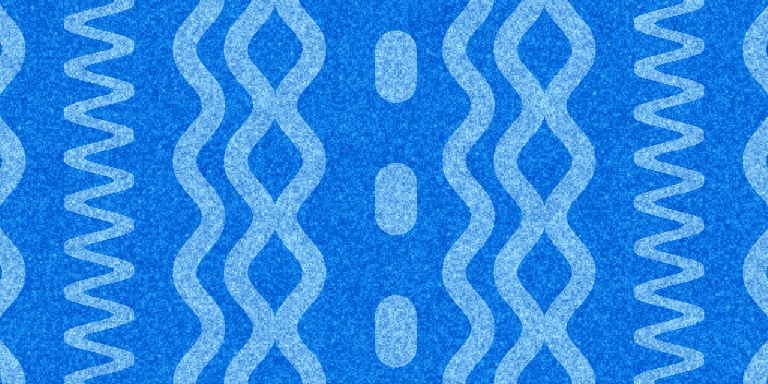
Reproduce this pattern procedurally as a WebGL 1 fragment shader.

```glsl
precision highp float;
// Woven-look stripes on grainy blue: zigzags, wavy lines, linked chains and pills.

uniform vec2 u_resolution;

// Lengths are in design units: the canvas is 384 units tall.
const float CANVAS_HEIGHT = 384.0;
const float TAU = 6.2831853;

// Stripe layout within one horizontal repeat
const float TILE_WIDTH = 570.0;
const float ZIGZAG_X = 99.0;
const float WAVY_X = 199.0;
const float CHAIN_X = 275.0;
const float PILL_X = 396.0;
const float GROUP_STEP = 269.5;   // offset of the second wavy line and chain

// Wavy lines and chains
const float WAVE_PERIOD = 111.5;
const float WAVE_CREST_Y = 334.5;
const float WAVE_AMPLITUDE = 14.5;
const float WAVE_HALF_WIDTH = 11.7;
const float CHAIN_SPREAD = 24.7;

// Zigzags
const float ZIGZAG_PERIOD = 44.8;
const float ZIGZAG_CREST_Y = 24.5;
const float ZIGZAG_AMPLITUDE = 25.0;
const float ZIGZAG_HALF_WIDTH = 10.0;
const float ZIGZAG_THINNING = 0.25;

// Pills
const float PILL_PERIOD = 132.3;
const float PILL_CENTER_Y = 185.0;
const float PILL_RADIUS = 21.0;
const float PILL_HALF_CORE = 15.2;

// Colours and wear
const vec3 GROUND = vec3(0.035, 0.455, 0.88);
const vec3 MOTIF = vec3(0.42, 0.705, 0.935);
const vec3 GROUND_GRAIN = vec3(0.05, 0.085, 0.05);
const vec3 MOTIF_GRAIN = vec3(0.11, 0.095, 0.04);
const vec3 SPECK = vec3(0.35, 0.83, 0.98);
const float GRAIN_SIZE = 1.5;
const float CLUMP_SIZE = 3.2;
const float MOTTLE_SIZE = 26.0;
const float SPECK_CELL = 12.0;
const float SPECK_CHANCE = 0.42;

float hash(vec2 p) {
  vec3 q = fract(p.xyx * vec3(0.1031, 0.1030, 0.0973));
  q += dot(q, q.yzx + 33.33);
  return fract((q.x + q.y) * q.z);
}

float valueNoise(vec2 p) {
  vec2 cell = floor(p);
  vec2 f = fract(p);
  f = f * f * (3.0 - 2.0 * f);
  float low = mix(hash(cell), hash(cell + vec2(1.0, 0.0)), f.x);
  float high = mix(hash(cell + vec2(0.0, 1.0)), hash(cell + 1.0), f.x);
  return mix(low, high, f.y);
}

// Signed offset from the nearest repeat of a centre
float wrapped(float v, float center, float period) {
  return mod(v - center + 0.5 * period, period) - 0.5 * period;
}

// Distance to a vertical cosine; thinning 1 keeps the stroke width even
float waveDistance(float x, float y, float amplitude, float period, float thinning) {
  float k = TAU / period;
  float slope = amplitude * k * sin(k * y);
  return abs(x - amplitude * cos(k * y)) / sqrt(1.0 + thinning * slope * slope);
}

float motifDistance(vec2 p) {
  float zigzag = waveDistance(wrapped(p.x, ZIGZAG_X, TILE_WIDTH), p.y - ZIGZAG_CREST_Y,
                              ZIGZAG_AMPLITUDE, ZIGZAG_PERIOD, ZIGZAG_THINNING);
  float d = zigzag - ZIGZAG_HALF_WIDTH;

  vec2 pill = vec2(wrapped(p.x, PILL_X, TILE_WIDTH), wrapped(p.y, PILL_CENTER_Y, PILL_PERIOD));
  pill.y = max(abs(pill.y) - PILL_HALF_CORE, 0.0);
  d = min(d, length(pill) - PILL_RADIUS);

  // Each group is a wavy line beside a mirrored pair of strands
  float y = p.y - WAVE_CREST_Y;
  for (int i = 0; i < 2; i++) {
    float shift = float(i) * GROUP_STEP;
    float line = wrapped(p.x, WAVY_X + shift, TILE_WIDTH);
    float strand = abs(wrapped(p.x, CHAIN_X + shift, TILE_WIDTH)) - CHAIN_SPREAD;
    float wavy = waveDistance(-line, y, WAVE_AMPLITUDE, WAVE_PERIOD, 1.0);
    float chain = waveDistance(strand, y, WAVE_AMPLITUDE, WAVE_PERIOD, 1.0);
    d = min(d, min(wavy, chain) - WAVE_HALF_WIDTH);
  }
  return d;
}

// Sparse soft dots, one candidate per cell
float specks(vec2 p) {
  vec2 cell = floor(p / SPECK_CELL);
  vec2 center = 0.2 + 0.6 * vec2(hash(cell + 17.0), hash(cell + 53.0));
  float radius = mix(1.4, 2.6, hash(cell + 91.0));
  float dist = length(fract(p / SPECK_CELL) - center) * SPECK_CELL;
  float strength = step(hash(cell + 137.0), SPECK_CHANCE) * mix(0.25, 0.8, hash(cell + 211.0));
  return strength * (1.0 - smoothstep(0.3 * radius, radius, dist));
}

void main() {
  float pixel = CANVAS_HEIGHT / u_resolution.y;
  vec2 p = gl_FragCoord.xy * pixel;
  float motif = 1.0 - smoothstep(-0.6 * pixel, 0.6 * pixel, motifDistance(p));

  // Fine grain, small clumps and broad mottling
  vec2 grainCell = floor(p / GRAIN_SIZE);
  float grain = hash(grainCell) + hash(grainCell + 301.0) - 1.0;
  grain += 1.1 * (valueNoise(p / CLUMP_SIZE) - 0.5) + 0.3 * (valueNoise(p / MOTTLE_SIZE) - 0.5);

  vec3 color = mix(GROUND, MOTIF, motif) + grain * 1.6 * mix(GROUND_GRAIN, MOTIF_GRAIN, motif);
  color = mix(color, max(color, SPECK), specks(p) * mix(0.75, 0.5, motif));
  gl_FragColor = vec4(clamp(color, 0.0, 1.0), 1.0);
}
```
